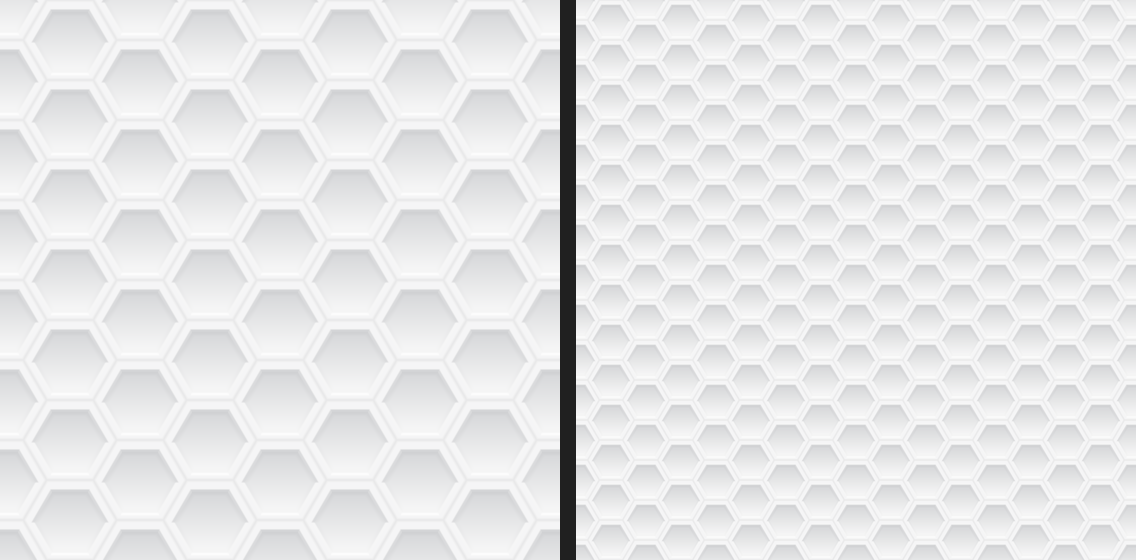
Left: one tile. Right: repeated 2 by 2.
A Shadertoy shader for this pattern:

```glsl
// Seamless honeycomb of pale raised frames around softly shaded hexagonal wells.

const vec2  REPEATS      = vec2(4.0, 7.0);   // column pairs across, cells down
const float CELL_APOTHEM = 0.5;              // lengths below are in cell heights
const float WELL_APOTHEM = 0.412;
const float FLOOR_APOTHEM = 0.380;
const vec2  WELL_OFFSET  = vec2(0.0, -0.030);
const float SEAM_WIDTH   = 0.011;
const float SHADOW_REACH = 0.065;

const vec3 FRAME_INNER = vec3(0.962, 0.962, 0.963);
const vec3 FRAME_OUTER = vec3(0.943, 0.943, 0.945);
const vec3 SEAM_COLOR  = vec3(0.912, 0.912, 0.916);
const vec3 BEVEL_DARK  = vec3(0.832, 0.835, 0.842);
const vec3 BEVEL_LIGHT = vec3(0.988);
const vec3 FLOOR_TOP   = vec3(0.838, 0.842, 0.850);
const vec3 FLOOR_BOTTOM = vec3(0.972);
const float SHADOW_DEPTH = 0.028;

const float SQRT3 = 1.7320508;

// Offset from the centre of the nearest cell in the staggered lattice
vec2 hexLocal(vec2 p) {
    vec2 period = vec2(SQRT3, 1.0);
    vec2 a = mod(p + 0.5 * period, period) - 0.5 * period;
    vec2 b = mod(p, period) - 0.5 * period;
    return dot(a, a) < dot(b, b) ? a : b;
}

// Distances to the slanted (x) and flat (y) sides of a flat-topped hexagon
vec2 hexSides(vec2 p) {
    vec2 q = abs(p);
    return vec2(dot(q, vec2(0.5 * SQRT3, 0.5)), q.y);
}

// Vertical facing of the nearest side: -1 at the bottom, +1 at the top
float sideFacing(vec2 p, vec2 sides, float blur) {
    float flatSide = smoothstep(-blur, blur, sides.y - sides.x);
    return mix(0.5, 1.0, flatSide) * clamp(p.y / blur, -1.0, 1.0);
}

void mainImage(out vec4 fragColor, in vec2 fragCoord) {
    vec2 uv = fragCoord / iResolution.xy;
    vec2 cell = hexLocal(uv * REPEATS * vec2(SQRT3, 1.0));
    float blur = max(REPEATS.y / iResolution.y, 0.004);

    // Raised frame with a fine groove between neighbours
    vec2 cellSides = hexSides(cell);
    float edge = CELL_APOTHEM - max(cellSides.x, cellSides.y);
    vec3 color = mix(FRAME_OUTER, FRAME_INNER, smoothstep(0.018, 0.036, edge));
    color = mix(SEAM_COLOR, color, smoothstep(0.0, SEAM_WIDTH + blur, edge));

    // Bevel lit from below, dark along the upper sides
    vec2 well = cell - WELL_OFFSET;
    vec2 wellSides = hexSides(well);
    float reach = max(wellSides.x, wellSides.y);
    float facing = 0.5 + 0.5 * sideFacing(well, wellSides, blur);
    float shade = smoothstep(0.0, 1.0, facing);
    vec3 bevel = mix(BEVEL_LIGHT, BEVEL_DARK, shade);
    color = mix(color, bevel, smoothstep(blur, -blur, reach - WELL_APOTHEM));

    // Sunken floor with a vertical gradient and a soft rim shadow
    float height = clamp(0.5 + 0.5 * well.y / FLOOR_APOTHEM, 0.0, 1.0);
    vec3 ground = mix(FLOOR_BOTTOM, FLOOR_TOP, height);
    float rim = smoothstep(FLOOR_APOTHEM - SHADOW_REACH, FLOOR_APOTHEM, reach);
    ground -= SHADOW_DEPTH * rim * mix(0.35, 1.0, shade);
    color = mix(color, ground, smoothstep(blur, -blur, reach - FLOOR_APOTHEM));

    fragColor = vec4(color, 1.0);
}
```
